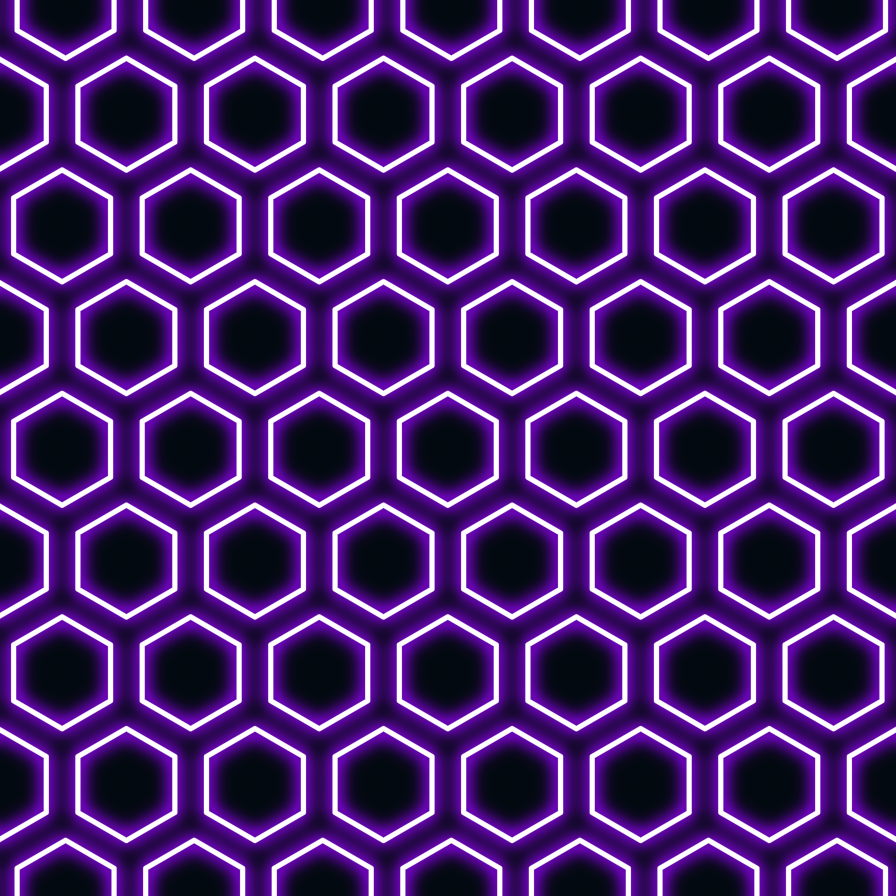
A WebGL 2 fragment shader for this pattern:

```glsl
#version 300 es
precision highp float;
// Staggered grid of white hexagon outlines with a violet neon glow on near-black.

uniform vec2 u_resolution;
out vec4 fragColor;

// Layout, in canvas heights
const vec2 GRID_CENTER = vec2(0.4998, 0.4985);
const vec2 SPACING = vec2(0.1435, 0.1247);
const float APOTHEM = 0.0541;
const float LINE_HALF_WIDTH = 0.0029;
const float GLOW_RADIUS = 0.0143;
const float EDGE_ROW = 4.0;         // outermost rows sit slightly to the right
const float EDGE_ROW_SHIFT = 0.0039;

// Colours
const vec3 BACKGROUND = vec3(0.008, 0.035, 0.06);
const vec3 GLOW_COLOR = vec3(0.40, 0.015, 0.69);
const vec3 LINE_COLOR = vec3(1.0, 0.995, 1.0);

const float SIXTH_TURN = 1.0471976;

// Horizontal start of a row: odd rows move by half a cell
float rowOffset(float row) {
    float stagger = 0.5 * SPACING.x * mod(row, 2.0);
    return stagger + EDGE_ROW_SHIFT * step(EDGE_ROW - 0.5, abs(row));
}

// Close approximation of the error function
float softErf(float x) {
    return tanh(clamp(1.2 * x, -8.0, 8.0));
}

// Returns x: distance to the outline, y: light blurred from its six sides
vec2 hexagonOutline(vec2 p) {
    float halfSide = APOTHEM * tan(0.5 * SIXTH_TURN);
    float nearest = 1.0;
    float light = 0.0;
    for (int i = 0; i < 6; i++) {
        float angle = float(i) * SIXTH_TURN;
        vec2 normal = vec2(cos(angle), sin(angle));
        float across = dot(p, normal) - APOTHEM;
        float along = dot(p, vec2(-normal.y, normal.x));

        float beyondEnd = max(abs(along) - halfSide, 0.0);
        nearest = min(nearest, length(vec2(across, beyondEnd)));

        float falloff = exp(-across * across / (GLOW_RADIUS * GLOW_RADIUS));
        float extent = softErf((along + halfSide) / GLOW_RADIUS)
                     - softErf((along - halfSide) / GLOW_RADIUS);
        light += 0.5 * falloff * extent;
    }
    return vec2(nearest, light);
}

void main() {
    vec2 p = gl_FragCoord.xy / u_resolution.y - GRID_CENTER;
    float pixel = 1.0 / u_resolution.y;

    // Gather the nearest outline and the summed light of neighbouring cells
    float lineDistance = 1.0;
    float light = 0.0;
    float baseRow = round(p.y / SPACING.y);
    for (int j = -1; j <= 1; j++) {
        float row = baseRow + float(j);
        float offset = rowOffset(row);
        float baseColumn = round((p.x - offset) / SPACING.x);
        for (int i = -1; i <= 1; i++) {
            float column = baseColumn + float(i);
            vec2 center = vec2(column * SPACING.x + offset, row * SPACING.y);
            vec2 outline = hexagonOutline(p - center);
            lineDistance = min(lineDistance, outline.x);
            light += outline.y;
        }
    }

    // Glow first, then the crisp line on top
    vec3 color = mix(BACKGROUND, GLOW_COLOR, min(light, 1.0));
    float line = 1.0 - smoothstep(-0.75 * pixel, 0.75 * pixel, lineDistance - LINE_HALF_WIDTH);
    color = mix(color, LINE_COLOR, line);
    fragColor = vec4(color, 1.0);
}
```
